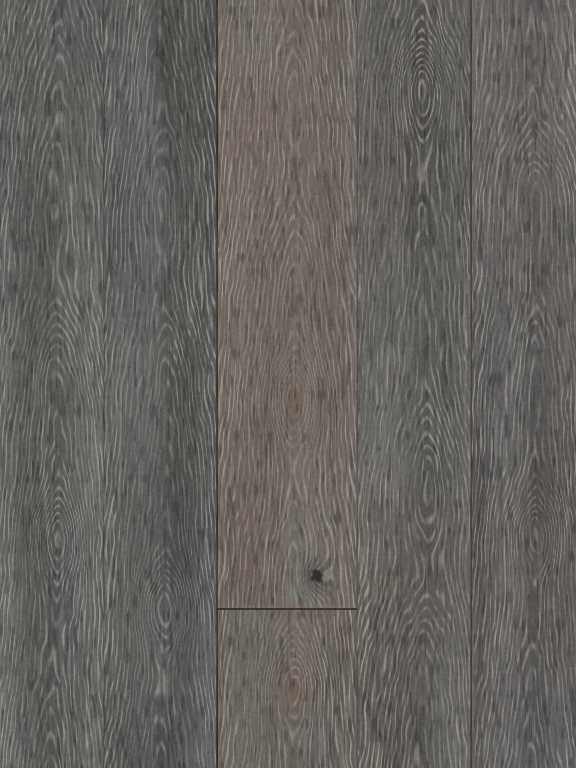
This texture is drawn by a Shadertoy shader. Its source:

```glsl
// Five upright limed-oak floor boards in grey, with cathedral grain, seams and one end joint.

const int BOARDS = 5;
const float ASPECT = 4.0 / 3.0;                 // height in units of canvas width
const float SEAM_X[6] = float[6](0.0, 0.180, 0.377, 0.620, 0.818, 1.0);
const float SEAM_DEPTH[6] = float[6](0.0, 0.30, 0.90, 0.30, 0.60, 0.0);
const float SEAM_TAN[6] = float[6](0.0, 0.0, 0.6, 0.0, 0.45, 0.0);
const float HEART_X[5] = float[5](0.095, 0.288, 0.515, 0.738, 0.930);
const float EYE_Y[5] = float[5](0.396, 0.280, 0.640, 1.180, 0.410);
const float CORE_DARK[5] = float[5](0.05, 0.07, 0.0, 0.05, 0.03);
const vec3 TONE[5] = vec3[5](
    vec3(0.355, 0.357, 0.348), vec3(0.340, 0.343, 0.338),
    vec3(0.408, 0.383, 0.362), vec3(0.375, 0.368, 0.354),
    vec3(0.366, 0.357, 0.352));
const vec3 LIME = vec3(0.610, 0.598, 0.572);    // pale filler in the pores
const vec3 TAN_EDGE = vec3(0.500, 0.430, 0.360);
const vec3 BROWN = vec3(0.425, 0.365, 0.325);
const vec3 GAP = vec3(0.120, 0.113, 0.108);
const vec2 KNOT = vec2(0.549, 0.332);
const float JOINT_Y = 0.276;
const int JOINT_BOARD = 2;
const float RING_DENSITY = 118.0;
const float RING_TAPER = 14.0;
const float RING_WANDER = 6.0;
const float HEART_ROUND = 0.010;
const float GAP_HALF = 0.0014;
const float LIME_AMOUNT = 0.58;

float hash(vec2 p) {
    vec3 q = fract(vec3(p.xyx) * 0.1031);
    q += dot(q, q.yzx + 33.33);
    return fract((q.x + q.y) * q.z);
}

float noise(vec2 p) {
    vec2 i = floor(p), f = fract(p);
    f = f * f * (3.0 - 2.0 * f);
    return mix(mix(hash(i), hash(i + vec2(1, 0)), f.x),
               mix(hash(i + vec2(0, 1)), hash(i + vec2(1, 1)), f.x), f.y);
}

float bump(float d, float width) { return exp(-d * d / (width * width)); }

// Growth-ring index: nested arches along the heart, closing into loops at the eye.
float ringIndex(vec2 p, float u, float eyeY, float seed) {
    float calm = mix(1.0, 0.35, smoothstep(0.0, 0.09, abs(u)));
    float wander = noise(vec2(p.y * 6.0, seed)) - 0.5;
    float ring = RING_DENSITY * sqrt(u * u + HEART_ROUND * HEART_ROUND);
    ring += RING_TAPER * p.y + RING_WANDER * calm * wander;
    ring -= 5.0 * bump(p.y - eyeY, 0.07) * bump(u, 0.05);
    ring += 1.5 * (noise(p * vec2(22.0, 7.0) + seed) - 0.5);
    ring += 0.8 * (noise(p * vec2(70.0, 30.0) + seed) - 0.5);
    return ring;
}

void mainImage(out vec4 fragColor, in vec2 fragCoord) {
    vec2 p = fragCoord / iResolution.xy * vec2(1.0, ASPECT);
    float px = 1.0 / iResolution.x;

    // Which board, and the shift of grain beyond the end joint
    int board = 0;
    for (int i = 1; i < BOARDS; i++) if (p.x > SEAM_X[i]) board = i;
    bool hasJoint = board == JOINT_BOARD;
    float lower = hasJoint && p.y < JOINT_Y ? 1.0 : 0.0;
    float seed = float(board) * 17.3 + lower * 71.0 + 5.0;
    float eyeY = lower > 0.5 ? 0.14 : EYE_Y[board];

    // Grain
    float sway = 0.022 * (noise(vec2(p.y * 2.2, seed + 3.0)) - 0.5);
    float u = p.x - HEART_X[board] - sway;
    float knotDist = length((p - KNOT) * vec2(1.0, 0.9));
    float ring = ringIndex(p, u, eyeY, seed);
    if (hasJoint) ring += 4.0 * bump(knotDist, 0.028);
    float wave = abs(fract(ring) - 0.5) * 2.0;
    float line = mix(smoothstep(0.42, 0.95, wave), 0.3,
                     smoothstep(0.5, 1.0, fwidth(ring)));
    float bend = p.x + 0.006 * noise(p * vec2(20.0, 9.0) + seed);
    float dash = smoothstep(0.22, 0.75, noise(vec2(bend * 230.0, p.y * 34.0) + seed));
    float fibre = smoothstep(0.50, 0.88, noise(vec2(bend * 310.0, p.y * 17.0) + seed * 2.0));
    float pore = smoothstep(0.60, 0.90, noise(vec2(bend * 280.0, p.y * 42.0) + seed * 3.0));
    float edge = min(p.x - SEAM_X[board], SEAM_X[board + 1] - p.x);
    float grain = line * (0.25 + 0.75 * dash) + 0.32 * fibre;
    grain *= 0.55 + 0.75 * noise(p * vec2(24.0, 3.5) + seed);
    grain *= 1.0 + 0.35 * smoothstep(0.045, 0.0, edge);

    // Board colour with slow stains and a darker core
    float streak = noise(p * vec2(18.0, 1.6) + seed) - 0.5;
    float cloud = noise(p * vec2(8.0, 4.0) + seed + 40.0);
    vec3 col = TONE[board] + 0.085 * streak + 0.04 * (cloud - 0.5);
    col += vec3(0.012, 0.0, -0.012) * (noise(p * vec2(9.0, 3.0) + 90.0) - 0.5);
    col -= CORE_DARK[board] * bump(u, 0.022) * noise(vec2(p.y * 4.0, seed + 8.0));
    if (hasJoint) {
        float stain = bump(p.y - eyeY, 0.05) * bump(u, 0.028);
        stain = max(stain, 0.7 * smoothstep(0.5, 0.9, cloud));
        col = mix(col, BROWN, 0.7 * stain);
    }
    col = mix(col, LIME, clamp(grain * LIME_AMOUNT, 0.0, 0.85));
    col *= 1.0 - 0.17 * pore;
    col += 0.045 * (noise(p * vec2(380.0, 260.0)) - 0.5);

    // Knot with a cracked centre
    if (hasJoint) {
        float ragged = knotDist + 0.010 * (noise(p * 170.0) - 0.5);
        col *= 1.0 - 0.22 * bump(knotDist, 0.024);
        col = mix(col, GAP * 1.3, 0.8 * smoothstep(0.011, 0.005, ragged));
    }

    // Seams between boards, with a warm worn edge on some
    for (int i = 1; i < BOARDS; i++) {
        float d = p.x - SEAM_X[i];
        float worn = noise(vec2(p.y * 26.0, float(i) * 9.0));
        float warm = step(0.0, d) * smoothstep(0.011, 0.0, d);
        col = mix(col, TAN_EDGE, SEAM_TAN[i] * warm * worn);
        float gap = 1.0 - smoothstep(GAP_HALF - px * 0.5, GAP_HALF + px * 0.5, abs(d));
        col = mix(col, GAP, gap * SEAM_DEPTH[i] * (0.6 + 0.4 * worn));
    }

    // End joint
    if (hasJoint) {
        float d = p.y - JOINT_Y;
        col = mix(col, TAN_EDGE, 0.4 * bump(d - 0.004, 0.003));
        col = mix(col, GAP, 0.75 * (1.0 - smoothstep(GAP_HALF - px * 0.5, GAP_HALF + px * 0.5, abs(d))));
    }

    fragColor = vec4(clamp(col, 0.0, 1.0), 1.0);
}
```
